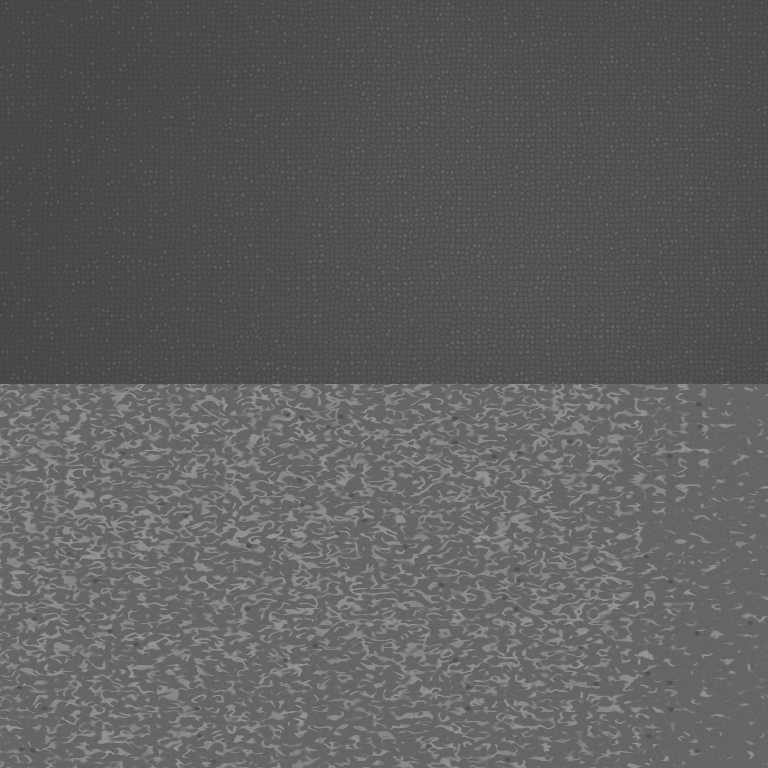
A WebGL 2 fragment shader for this texture:

```glsl
#version 300 es
precision highp float;
uniform vec2 u_resolution;
out vec4 outColor;

const float SEAM = 0.5;
const float PEBBLE_COUNT = 145.0;
const float PEBBLE_JITTER = 0.6;
const vec2 WISP_SCALE = vec2(82.0, 150.0);
const float WISP_WIDTH = 0.19;
const float SPECK_COUNT = 60.0;
const vec3 LEATHER_DARK = vec3(0.275);
const vec3 LEATHER_LIGHT = vec3(0.325);
const vec3 STONE = vec3(0.397);
const vec3 WISP = vec3(0.575);
const vec3 SPECK = vec3(0.29);

float hash(vec2 p) {
    return fract(sin(dot(p, vec2(127.1, 311.7))) * 43758.5453);
}

vec2 hash2(vec2 p) {
    return vec2(hash(p), hash(p + 57.3));
}

float cornerSlope(vec2 cell, vec2 offset) {
    float angle = 6.28318 * hash(cell);
    return dot(vec2(cos(angle), sin(angle)), offset);
}

float gradientNoise(vec2 p) {
    vec2 i = floor(p), f = fract(p);
    vec2 u = f * f * (3.0 - 2.0 * f);
    vec2 e = vec2(0.0, 1.0);
    float low = mix(cornerSlope(i, f), cornerSlope(i + e.yx, f - e.yx), u.x);
    float high = mix(cornerSlope(i + e.xy, f - e.xy), cornerSlope(i + e.yy, f - e.yy), u.x);
    return mix(low, high, u.y);
}

// Nearest two cell distances and the random value of the nearest cell
vec3 pebbleCells(vec2 p) {
    vec2 base = floor(p);
    vec3 nearest = vec3(9.0, 9.0, 0.0);
    for (int y = -1; y <= 1; y++) {
        for (int x = -1; x <= 1; x++) {
            vec2 cell = base + vec2(x, y);
            vec2 centre = cell + 0.5 + PEBBLE_JITTER * (hash2(cell) - 0.5);
            float d = length(p - centre);
            if (d < nearest.x) nearest = vec3(d, nearest.x, hash(cell + 19.7));
            else nearest.y = min(nearest.y, d);
        }
    }
    return nearest;
}

vec3 leather(vec2 uv) {
    // Broad sheen, brightest right of the middle
    vec2 q = (uv - vec2(0.66, 0.66)) / vec2(0.46, 0.5);
    float sheen = exp(-dot(q, q)) + 0.14 * gradientNoise(uv * 5.0);
    vec3 color = mix(LEATHER_DARK, LEATHER_LIGHT, sheen);

    // Rounded pebbles with dark creases and a few glints
    vec2 p = uv * PEBBLE_COUNT;
    p += 0.6 * vec2(gradientNoise(uv * 22.0), gradientNoise(uv * 22.0 + 41.0));
    vec3 cell = pebbleCells(p);
    float dome = smoothstep(0.0, 0.45, cell.y - cell.x);
    float glint = smoothstep(0.4, 0.05, cell.x) * smoothstep(0.72, 1.0, cell.z);
    color += (dome - 0.55) * mix(0.018, 0.045, sheen);
    return color + glint * 0.075;
}

vec3 stone(vec2 uv) {
    // Density thins toward the right edge and the foot
    float density = 0.14 * gradientNoise(uv * vec2(6.0, 8.0));
    density -= 0.30 * smoothstep(0.72, 1.0, uv.x);
    density -= 0.12 * smoothstep(0.22, 0.0, uv.y);

    // Broken contour lines of warped noise
    vec2 p = uv * WISP_SCALE;
    p += 0.55 * vec2(gradientNoise(p * 0.6 + 13.0), gradientNoise(p * 0.6 + 71.0));
    float contour = abs(gradientNoise(p));
    float breaks = gradientNoise(p * 0.83 + 31.0) + density;
    float line = 1.0 - smoothstep(WISP_WIDTH * 0.4, WISP_WIDTH * 1.25, contour);
    float wisp = line * smoothstep(-0.2, 0.12, breaks);
    float tone = 0.85 + 0.4 * gradientNoise(p * 0.3 + 7.0);
    float grain = 0.022 * gradientNoise(uv * 240.0);
    vec3 color = mix(STONE + grain, WISP, wisp * tone);

    // Scattered dark specks
    vec2 s = uv * SPECK_COUNT;
    vec2 cell = floor(s);
    vec2 offset = fract(s) - 0.3 - 0.4 * hash2(cell + 5.0);
    float chance = step(0.955, hash(cell + 83.0));
    float speck = chance * smoothstep(0.28, 0.08, length(offset * vec2(0.8, 1.1)));
    return mix(color, SPECK, speck * 0.75);
}

void main() {
    vec2 uv = gl_FragCoord.xy / u_resolution;
    float pixel = 1.0 / u_resolution.y;
    float upper = smoothstep(SEAM - 0.5 * pixel, SEAM + 0.5 * pixel, uv.y);
    vec3 color = mix(stone(uv), leather(uv), upper);
    outColor = vec4(color, 1.0);
}
```
